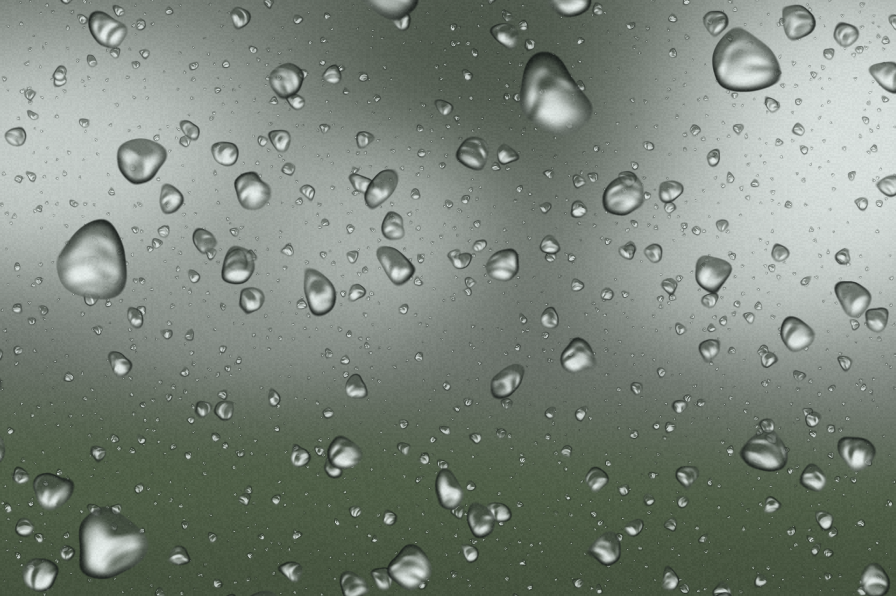
This texture is drawn by a Shadertoy shader. Its source:

```glsl
// Raindrops on a window pane before a blurred grey and green garden.

const vec3 GRASS = vec3(0.31, 0.37, 0.28);
const vec3 HAZE  = vec3(0.41, 0.44, 0.41);
const vec3 SKY   = vec3(0.85, 0.88, 0.87);
const vec3 TREE  = vec3(0.29, 0.33, 0.28);
const vec3 RIM   = vec3(0.09, 0.11, 0.10);
const vec3 SHADE = vec3(0.29, 0.33, 0.29);
const vec3 SHINE = vec3(0.88, 0.91, 0.90);
const float EDGE_BLUR = 0.0022;   // softness of drop outlines, in canvas heights
const float GRAIN = 0.035;
const float GRAIN_SCALE = 340.0;

float hash(vec2 p) {
    return fract(sin(dot(p, vec2(127.1, 311.7))) * 43758.5453);
}

float noise(vec2 p) {
    vec2 i = floor(p), f = fract(p);
    f = f * f * (3.0 - 2.0 * f);
    return mix(mix(hash(i), hash(i + vec2(1, 0)), f.x),
               mix(hash(i + vec2(0, 1)), hash(i + vec2(1, 1)), f.x), f.y);
}

// Out-of-focus patch with a flat middle and a soft edge
float glow(vec2 p, vec2 centre, vec2 size) {
    vec2 q = (p - centre) / size;
    return exp(-pow(dot(q, q), 1.4));
}

vec3 garden(vec2 p) {
    vec3 col = mix(GRASS, HAZE, smoothstep(0.2, 0.45, p.y + 0.05 * p.x));
    col *= 0.88 + 0.12 * smoothstep(0.0, 0.2, p.y);
    col = mix(col, TREE, 0.85 * glow(p, vec2(0.83, 0.95), vec2(0.30, 0.26)));
    col = mix(col, SKY, 0.80 * glow(p, vec2(0.08, 0.74), vec2(0.42, 0.23)));
    col = mix(col, SKY, 0.50 * glow(p, vec2(0.64, 0.62), vec2(0.20, 0.16)));
    col = mix(col, SKY, 0.25 * glow(p, vec2(0.45, 0.47), vec2(0.30, 0.13)));
    col = mix(col, SKY, 0.45 * glow(p, vec2(1.22, 0.56), vec2(0.24, 0.16)));
    col = mix(col, SKY, 0.98 * glow(p, vec2(1.45, 0.76), vec2(0.35, 0.34)));
    return col;
}

// One drop: tapered, bent outline filled with an upside-down view
vec3 drop(vec3 back, vec2 offset, float radius, vec2 id, float opacity) {
    float tilt = 2.4 * (hash(id + 3.1) - 0.5);
    float c = cos(tilt), s = sin(tilt);
    vec2 u = offset / radius;
    vec2 q = mat2(c, -s, s, c) * u;
    float stretch = mix(0.98, 1.4, hash(id + 5.7) * hash(id + 6.3));
    q *= vec2(stretch, 1.0 / stretch);
    q.x = q.x * (1.0 + 0.22 * q.y) + 0.7 * (hash(id + 8.2) - 0.5) * (q.y * q.y - 0.3);
    float wobble = noise(u * 1.3 + 40.0 * hash(id + 9.4)) - 0.5;
    float d = length(q) + 0.28 * wobble;
    float soft = max(EDGE_BLUR, 1.0 / iResolution.y) / radius;
    float mask = 1.0 - smoothstep(1.0 - soft, 1.0 + soft, d);

    // Curved streaks, dark above and bright below
    vec2 streak = vec2(q.x * 1.4, q.y * 3.6 + 1.6 * q.x * q.x);
    float ripple = noise(streak + 50.0 * hash(id + 1.9)) - 0.5;
    float light = 1.0 - smoothstep(-0.55, 0.6, 0.6 * u.y + 1.1 * ripple + 0.1);
    light *= 1.0 - 0.8 * smoothstep(0.55, 1.0, d);
    vec3 col = mix(mix(SHADE, back * 0.8, 0.45), SHINE, light);

    // Dark rim, heavier on one side
    float side = 6.283 * hash(id + 2.6);
    float facing = 0.5 + 0.5 * dot(u, vec2(cos(side), sin(side)));
    col = mix(col, RIM, smoothstep(0.72, 1.0, d) * clamp(facing, 0.1, 0.9));
    return mix(back, col, mask * opacity);
}

// Scatters drops over a jittered grid; share is the part of cells filled
vec3 scatter(vec3 col, vec2 p, float cell, vec2 radii, float share, float opacity, float seed) {
    vec2 home = floor(p / cell);
    for (int j = -1; j <= 1; j++)
    for (int i = -1; i <= 1; i++) {
        vec2 place = home + vec2(i, j);
        vec2 id = place + seed;
        if (hash(id) > share) continue;
        vec2 jitter = vec2(hash(id + 11.3), hash(id + 17.9));
        float size = hash(id + 23.5);
        float radius = mix(radii.x, radii.y, size * size);
        vec2 offset = p - (place + 0.1 + 0.8 * jitter) * cell;
        if (dot(offset, offset) < 6.0 * radius * radius)
            col = drop(col, offset, radius, id, opacity);
    }
    return col;
}

void mainImage(out vec4 fragColor, in vec2 fragCoord) {
    vec2 p = fragCoord / iResolution.y;
    vec3 col = garden(p);

    // From mist to large drops
    col = scatter(col, p, 0.021, vec2(0.0014, 0.0040), 0.45, 0.60, 71.0);
    col = scatter(col, p, 0.043, vec2(0.0050, 0.0110), 0.42, 0.85, 37.0);
    col = scatter(col, p, 0.090, vec2(0.0120, 0.0240), 0.42, 0.95, 53.0);
    col = scatter(col, p, 0.155, vec2(0.0270, 0.0400), 0.42, 1.00, 19.0);
    col = scatter(col, p, 0.270, vec2(0.0450, 0.0660), 0.38, 1.00, 83.0);

    col += GRAIN * (hash(floor(p * GRAIN_SCALE)) - 0.5);
    fragColor = vec4(col, 1.0);
}
```
